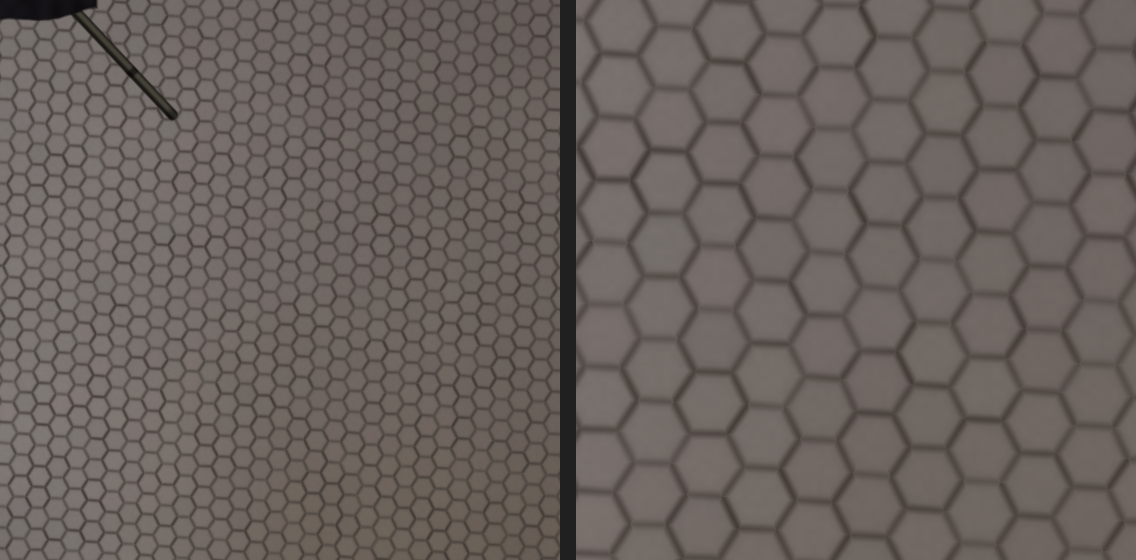
Left, the full canvas; right, a detail of the centre.
This texture is drawn by a Shadertoy shader. Its source:

```glsl
// Dim floor of small, slightly tilted hexagonal tiles with worn grout and a dark rod in the top left corner.

const mat2 lattice = mat2(0.0336, 0.0167, -0.0020, 0.0371) + mat2(0.0, 0.0, 0.0040, 0.0);
const vec2 anchor = vec2(0.5197, 0.588);

float hash(vec2 p) {
    vec3 q = fract(p.xyx * vec3(0.1031, 0.1030, 0.0973));
    q += dot(q, q.yzx + 33.33);
    return fract((q.x + q.y) * q.z);
}

float noise(vec2 p) {
    vec2 i = floor(p), f = fract(p);
    f = f * f * (3.0 - 2.0 * f);
    return mix(mix(hash(i), hash(i + vec2(1, 0)), f.x),
               mix(hash(i + vec2(0, 1)), hash(i + vec2(1, 1)), f.x), f.y);
}

// Tile centre for a lattice cell, nudged a little by hand-laid error
vec2 tileCentre(vec2 cell) {
    vec2 nudge = vec2(hash(cell + 71.0), hash(cell + 137.0)) - 0.5;
    return anchor + lattice * cell + 0.0012 * nudge;
}

// Distance to the nearest joint; also returns the tile and the joint strength
float jointDistance(vec2 p, out vec2 tile, out float strength) {
    vec2 guess = round(inverse(lattice) * (p - anchor));
    float nearest = 1e3;
    for (int j = -1; j <= 1; j++)
    for (int i = -1; i <= 1; i++) {
        vec2 cell = guess + vec2(i, j);
        float d = distance(p, tileCentre(cell));
        if (d < nearest) { nearest = d; tile = cell; }
    }
    vec2 centre = tileCentre(tile);
    float edge = 1e3;
    strength = 1.0;
    for (int j = -1; j <= 1; j++)
    for (int i = -1; i <= 1; i++) {
        if (i == 0 && j == 0) continue;
        vec2 other = tile + vec2(i, j);
        vec2 across = tileCentre(other) - centre;
        float d = dot(centre + 0.5 * across - p, normalize(across));
        if (d < edge) {
            edge = d;
            // Level joints are fainter than slanted ones
            strength = 0.62 + 0.36 * hash(tile + other + 300.0)
                     - 0.16 * smoothstep(0.7, 0.95, abs(normalize(across).y));
        }
    }
    return edge;
}

void mainImage(out vec4 fragColor, in vec2 fragCoord) {
    vec2 uv = fragCoord / iResolution.xy;
    float pixel = 1.0 / iResolution.y;

    // Tiles: light from the left, warmer towards the bottom right
    vec2 tile;
    float strength;
    vec2 warp = vec2(noise(uv * 9.0), noise(uv * 9.0 + 40.0)) - 0.5;
    float joint = jointDistance(uv + 0.003 * warp, tile, strength);
    vec3 color = mix(vec3(0.492, 0.465, 0.453), vec3(0.430, 0.396, 0.380), smoothstep(-0.05, 0.9, uv.x));
    float warmth = smoothstep(0.55, 0.0, uv.y) * smoothstep(0.1, 0.6, uv.x);
    color *= mix(vec3(1.0), vec3(0.99, 0.975, 0.92), warmth);
    color *= 1.0 - 0.04 * smoothstep(0.75, 1.0, uv.y);
    color *= 0.99 + 0.07 * (noise(uv * 4.0) - 0.5);

    // Tint of single tiles and fine grain
    color *= 1.0 + 0.03 * (hash(tile + 500.0) - 0.5);
    color += 0.006 * (hash(tile + 900.0) - 0.5) * vec3(1.0, -0.6, 0.3);
    color *= 1.0 + 0.025 * (noise(uv * 240.0) - 0.5);

    // Soft grout, darker in dirty patches
    float dirt = strength * (0.72 + 0.45 * noise(uv * 28.0 + 9.0));
    float grout = 1.0 - smoothstep(-0.0006, 0.0043 + 0.5 * pixel, joint);
    color = mix(color, vec3(0.265, 0.235, 0.215), clamp(grout * dirt, 0.0, 1.0));
    color *= 1.0 - 0.04 * (1.0 - smoothstep(0.002, 0.009, joint));

    // Rod with a lit middle, dark rims and a dark collar
    vec2 start = vec2(0.130, 0.985), along = vec2(0.178, -0.190);
    float t = clamp(dot(uv - start, along) / dot(along, along), 0.0, 1.0);
    vec2 offset = uv - start - t * along;
    float side = dot(offset, normalize(vec2(0.190, 0.178)));
    float rod = length(offset) - 0.0085;
    vec3 rodColor = mix(vec3(0.27, 0.26, 0.22), vec3(0.10, 0.09, 0.08),
                        smoothstep(0.001, 0.008, abs(side - 0.002)));
    rodColor *= 1.0 - 0.55 * smoothstep(0.04, 0.01, abs(t - 0.6));
    rodColor *= 1.0 - 0.4 * smoothstep(0.93, 1.0, t);
    color = mix(color, rodColor, smoothstep(0.0015 + pixel, -0.0015, rod));

    // Dark shape hanging over the corner
    float rim = 0.967 + 0.022 * smoothstep(0.10, 0.17, uv.x) + 0.006 * (noise(uv * 60.0) - 0.5);
    float corner = max(rim - uv.y, uv.x - 0.172);
    corner = max(rim - uv.y, uv.x - 0.172);
    vec3 cornerColor = mix(vec3(0.05, 0.045, 0.045), vec3(0.09, 0.08, 0.10), noise(uv * 50.0));
    color = mix(color, cornerColor, smoothstep(0.003 + pixel, -0.002, corner));

    fragColor = vec4(color, 1.0);
}
```
